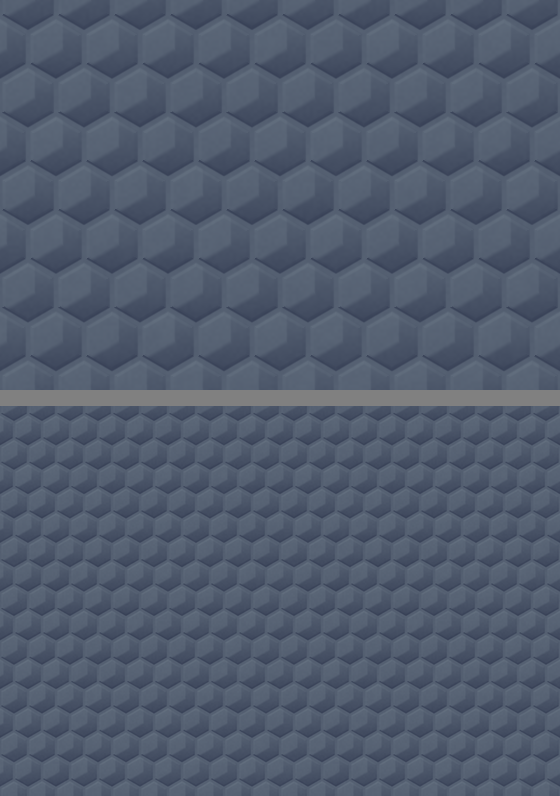
Top: one tile. Bottom: repeated 2 by 2.
Write a Shadertoy shader that draws this pattern.

```glsl
// Slate-blue hexagonal tiles with folded facets, bevelled rims and soft grout, tiling seamlessly.

const float SQRT3 = 1.7320508;
const vec2 REPEATS = vec2(10.0, 4.0);       // tiles across, row pairs down
const vec2 GRAIN_CELLS = vec2(160.0, 112.0);
const float FACE_RADIUS = 0.462;            // half width of a face; the pitch is 1
const vec3 SHADOW = vec3(0.235, 0.272, 0.355);
const vec3 LIGHT = vec3(0.382, 0.430, 0.492);

float hash(vec2 p) {
    vec3 q = fract(p.xyx * vec3(0.1031, 0.1030, 0.0973));
    q += dot(q, q.yzx + 33.33);
    return fract((q.x + q.y) * q.z);
}

// Value noise that wraps after a whole number of cells
float wrapNoise(vec2 p, vec2 period) {
    vec2 i = floor(p), f = fract(p);
    f = f * f * (3.0 - 2.0 * f);
    vec2 a = mod(i, period), b = mod(i + 1.0, period);
    return mix(mix(hash(a), hash(vec2(b.x, a.y)), f.x),
               mix(hash(vec2(a.x, b.y)), hash(b), f.x), f.y);
}

// Centre of the nearest tile, rows shifted by half a tile
vec2 nearestCentre(vec2 p) {
    vec2 pitch = vec2(1.0, SQRT3);
    vec2 evenShift = vec2(0.5, 0.0), oddShift = vec2(0.0, 0.5 * SQRT3);
    vec2 a = floor((p - evenShift) / pitch + 0.5) * pitch + evenShift;
    vec2 b = floor((p - oddShift) / pitch + 0.5) * pitch + oddShift;
    return distance(p, a) < distance(p, b) ? a : b;
}

// Signed distance to a pointed-top hexagon with inner radius r
float hexagon(vec2 p, float r) {
    vec2 k = vec2(-0.5 * SQRT3, 0.5);
    p = abs(p.yx);
    p -= 2.0 * min(dot(k, p), 0.0) * k;
    p -= vec2(clamp(p.x, -r / SQRT3, r / SQRT3), r);
    return length(p) * sign(p.y);
}

// Outward normal of the side that faces point q
vec2 sideNormal(vec2 q) {
    float sector = radians(60.0);
    float angle = floor(atan(q.y, q.x) / sector + 0.5) * sector;
    return vec2(cos(angle), sin(angle));
}

// Bright upper-left plane folded against a darker right and lower plane
float facetTone(vec2 q) {
    vec2 fromFold = q - vec2(0.12, 0.0);
    float below = dot(fromFold, vec2(0.5, -0.5 * SQRT3));
    float rightSide = smoothstep(-0.02, 0.025, fromFold.x);
    float lowerSide = smoothstep(-0.04, 0.06, below);
    float bright = 0.71 + 0.22 * q.y;
    float dark = 0.39 + 0.62 * q.y;
    return mix(bright, dark, max(rightSide, lowerSide));
}

// Lit upper rim, shaded right rim and a thin dark lip below
float rimTone(float tone, vec2 q, float depth) {
    vec2 n = sideNormal(q);
    float facing = dot(n, vec2(-0.30, 0.95));
    float band = smoothstep(0.0, 0.03, depth) * (1.0 - smoothstep(0.045, 0.085, depth));
    tone += band * facing * (facing > 0.0 ? 0.17 : 0.12);
    float lip = 1.0 - smoothstep(0.022, 0.045, depth);
    float lower = step(n.y, -0.5) * (n.x < 0.0 ? 0.95 : 0.75);
    return mix(tone, -0.06, lip * lower);
}

void mainImage(out vec4 fragColor, in vec2 fragCoord) {
    vec2 uv = fragCoord / iResolution.xy;
    vec2 p = uv * REPEATS * vec2(1.0, SQRT3);
    float softness = max(REPEATS.x / iResolution.x, 0.012);

    vec2 centre = nearestCentre(p);
    vec2 q = p - centre;
    float rounding = 0.03;
    float depth = rounding - hexagon(q, FACE_RADIUS - rounding);

    // Face over grout
    vec2 id = mod(floor(centre * vec2(2.0, 2.0 / SQRT3) + 0.5), REPEATS * 2.0);
    float face = rimTone(facetTone(q), q, depth) + 0.03 * (hash(id) - 0.5);
    float grout = 0.64;
    float tone = mix(grout, face, smoothstep(-softness, softness, depth));

    // Fine grain and broader mottling
    tone += 0.07 * (wrapNoise(uv * GRAIN_CELLS, GRAIN_CELLS) - 0.5);
    vec2 mottle = GRAIN_CELLS / 4.0;
    tone += 0.05 * (wrapNoise(uv * mottle, mottle) - 0.5);

    fragColor = vec4(mix(SHADOW, LIGHT, clamp(tone, -0.1, 1.05)), 1.0);
}
```
